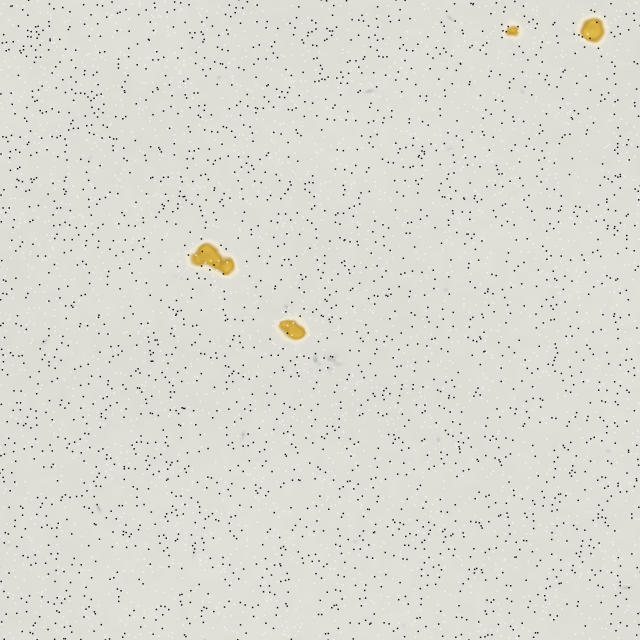
Write a Shadertoy shader that draws this texture.

```glsl
// Pale grey-green film with fine dark and light specks, faint smudges and a few amber grains.

const vec3 FILM = vec3(0.872, 0.871, 0.842);
const vec3 DARK_SPECK = vec3(0.07, 0.07, 0.06);
const vec3 LIGHT_SPECK = vec3(0.965, 0.965, 0.945);
const vec3 SMUDGE = vec3(0.52, 0.55, 0.54);
const vec3 AMBER = vec3(0.87, 0.73, 0.30);
const vec3 OCHRE = vec3(0.72, 0.54, 0.15);
const vec3 HALO = vec3(0.96, 0.92, 0.82);
const float SPECK_CELLS = 160.0;
const float SPECK_HALF = 0.00115;
const float DARK_SHARE = 0.105;
const float LIGHT_SHARE = 0.11;
const float SMUDGE_CELLS = 9.0;
const float SMUDGE_SHARE = 0.28;

// Lobes of the amber grains: centre and radius
const int LOBES = 8;
const vec3 LOBE[LOBES] = vec3[LOBES](
    vec3(0.325, 0.603, 0.017), vec3(0.309, 0.595, 0.010),
    vec3(0.340, 0.592, 0.011), vec3(0.354, 0.583, 0.011),
    vec3(0.461, 0.483, 0.015), vec3(0.447, 0.490, 0.008),
    vec3(0.926, 0.954, 0.019), vec3(0.802, 0.952, 0.009));

vec3 hash3(vec2 cell, float seed) {
    vec3 p = fract(vec3(cell.xyx + seed * 17.31) * vec3(0.1031, 0.1030, 0.0973));
    p += dot(p, p.yxz + 33.33);
    return fract((p.xxy + p.yzz) * p.zyx);
}

float noise(vec2 p) {
    vec2 i = floor(p), f = fract(p);
    f = f * f * (3.0 - 2.0 * f);
    float low = mix(hash3(i, 3.0).x, hash3(i + vec2(1, 0), 3.0).x, f.x);
    float high = mix(hash3(i + vec2(0, 1), 3.0).x, hash3(i + vec2(1, 1), 3.0).x, f.x);
    return mix(low, high, f.y);
}

// Box-filtered coverage of small square specks, one chance per cell
float specks(vec2 p, float share, float seed, float pixel) {
    float cover = 0.0;
    vec2 home = floor(p * SPECK_CELLS);
    for (int y = -1; y <= 1; y++)
    for (int x = -1; x <= 1; x++) {
        vec2 cell = home + vec2(x, y);
        vec3 h = hash3(cell, seed);
        vec2 d = abs(p - (cell + h.xy) / SPECK_CELLS);
        vec2 c = clamp((SPECK_HALF + 0.5 * pixel - d) / pixel, 0.0, min(1.0, 2.0 * SPECK_HALF / pixel));
        cover = max(cover, c.x * c.y * step(h.z, share));
    }
    return cover;
}

// Soft elongated stains with random turn and strength
float smudges(vec2 p) {
    float amount = 0.0;
    vec2 home = floor(p * SMUDGE_CELLS);
    for (int y = -1; y <= 1; y++)
    for (int x = -1; x <= 1; x++) {
        vec2 cell = home + vec2(x, y);
        vec3 h = hash3(cell, 5.0), k = hash3(cell, 9.0);
        vec2 d = p - (cell + h.xy) / SMUDGE_CELLS;
        float a = 6.2832 * k.x;
        d = mat2(cos(a), sin(a), -sin(a), cos(a)) * d;
        d /= vec2(0.003 + 0.005 * k.y, 0.0025);
        amount += exp(-dot(d, d)) * step(h.z, SMUDGE_SHARE) * mix(0.12, 0.45, k.z * k.z);
    }
    return min(amount, 0.6);
}

// Smoothly joined lobes with an uneven outline
float grainDistance(vec2 p) {
    p += 0.007 * (vec2(noise(p * 75.0), noise(p * 75.0 + 40.0)) - 0.5);
    float d = 1.0;
    for (int i = 0; i < LOBES; i++) {
        float lobe = length(p - LOBE[i].xy) - LOBE[i].z;
        float blend = max(0.006 - abs(d - lobe), 0.0) / 0.006;
        d = min(d, lobe) - 0.0015 * blend * blend;
    }
    return d;
}

void mainImage(out vec4 fragColor, in vec2 fragCoord) {
    float pixel = 1.0 / min(iResolution.x, iResolution.y);
    vec2 p = fragCoord * pixel;

    // Film with slight cloudiness
    vec3 color = FILM + 0.012 * (noise(p * 5.0) - 0.5) + 0.012 * (noise(p * 60.0) - 0.5);
    color = mix(color, SMUDGE, smudges(p));

    // Grey residue trailing below the middle grain
    vec2 trail = (p - vec2(0.505, 0.434)) / vec2(0.022, 0.010);
    color = mix(color, SMUDGE, 0.6 * exp(-dot(trail, trail)) * smoothstep(0.45, 0.85, noise(p * 130.0)));

    // Amber grains: bright halo, ochre rim, mottled body
    float d = grainDistance(p);
    float ring = (d - 0.004) / 0.004;
    color = mix(color, HALO, 0.75 * exp(-ring * ring));
    float mottle = noise(p * 95.0 + 7.0);
    vec3 body = mix(AMBER, OCHRE, clamp(smoothstep(-0.008, 0.0, d) * 0.6 + mottle * 0.5 - 0.1, 0.0, 1.0));
    float edge = 0.0022 + pixel;
    color = mix(color, body, 1.0 - smoothstep(-edge, edge, d));

    // Fine specks over everything
    color = mix(color, LIGHT_SPECK, 0.85 * specks(p, LIGHT_SHARE, 2.0, pixel));
    color = mix(color, DARK_SPECK, specks(p, DARK_SHARE, 1.0, pixel));
    fragColor = vec4(color, 1.0);
}
```
